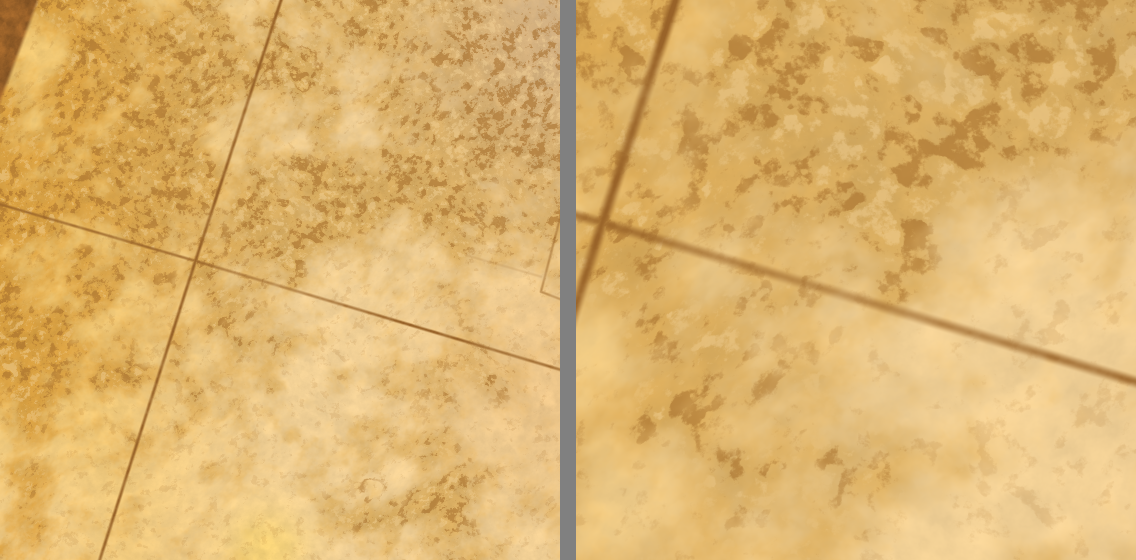
Left, the full canvas; right, a detail of the centre.
Reproduce this texture procedurally as a three.js fragment shader.

```glsl
varying vec2 vUv;

const vec3 CREAM = vec3(0.95, 0.82, 0.59);
const vec3 SUNLIT = vec3(0.95, 0.79, 0.46);
const vec3 HONEY = vec3(0.84, 0.67, 0.37);
const vec3 AMBER = vec3(0.84, 0.62, 0.25);
const vec3 HAZE = vec3(0.83, 0.70, 0.54);
const vec3 PEACH = vec3(0.91, 0.73, 0.49);
const vec3 GLOW = vec3(0.98, 0.83, 0.32);
const vec3 GROUT = vec3(0.60, 0.39, 0.16);
const vec3 PIT = vec3(0.65, 0.43, 0.17);
const vec3 BORDER = vec3(0.60, 0.38, 0.16);

vec2 hash2(vec2 cell) {
  vec3 h = fract(cell.xyx * vec3(0.1031, 0.1030, 0.0973));
  h += dot(h, h.yzx + 33.33);
  return fract((h.xx + h.yz) * h.zy);
}

// Smooth cellular noise: random cell values blended by distance
float cellNoise(vec2 p) {
  vec2 base = floor(p);
  vec2 sum = vec2(0.0);
  for (int i = 0; i < 9; i++) {
    vec2 cell = base + vec2(mod(float(i), 3.0), floor(float(i) / 3.0)) - 1.0;
    vec2 offset = cell + hash2(cell) - p;
    sum += exp(-5.0 * dot(offset, offset)) * vec2(hash2(cell + 57.0).x, 1.0);
  }
  return sum.x / sum.y;
}

float layeredNoise(vec2 p) {
  float sum = 0.0;
  float gain = 0.5;
  for (int i = 0; i < 5; i++) {
    sum += gain * cellNoise(p);
    p = mat2(1.6, 1.2, -1.2, 1.6) * p + 11.3;
    gain *= 0.58;
  }
  return sum / 1.112;
}

float blob(vec2 p, vec2 centre, float radius) {
  vec2 d = (p - centre) / radius;
  return exp(-dot(d, d));
}

// Soft line from a to b
float seam(vec2 p, vec2 a, vec2 b, float width) {
  vec2 ab = b - a;
  float t = clamp(dot(p - a, ab) / dot(ab, ab), 0.0, 1.0);
  return 1.0 - smoothstep(0.0, width, length(p - a - ab * t));
}

// Ragged broken ring
float crack(vec2 p, vec2 centre, float radius, float ragged) {
  float dist = abs(length(p - centre) - radius * (0.3 + 1.4 * ragged));
  return (1.0 - smoothstep(0.0, 0.007, dist)) * smoothstep(0.35, 0.6, ragged);
}

// Signed side of the line through a and b, positive to its right
float sideOf(vec2 p, vec2 a, vec2 b) {
  vec2 d = normalize(b - a);
  return dot(p - a, vec2(d.y, -d.x));
}

// Broad light and dark regions of the stone
float stainBias(vec2 p) {
  float bias = 0.14 * smoothstep(0.1, 0.75, p.y) - 0.08;
  bias += 0.17 * blob(p, vec2(0.02, 0.42), 0.17) + 0.11 * blob(p, vec2(0.40, 0.63), 0.11);
  bias += 0.12 * blob(p, vec2(0.84, 0.72), 0.18) + 0.12 * blob(p, vec2(0.73, 0.87), 0.07);
  bias += 0.17 * blob(p, vec2(0.76, 0.31), 0.09) + 0.14 * blob(p, vec2(0.80, 0.11), 0.06);
  bias -= 0.15 * blob(p, vec2(0.62, 0.38), 0.13) + 0.10 * blob(p, vec2(0.22, 0.10), 0.20);
  return bias - 0.10 * blob(p, vec2(0.55, 0.82), 0.13) - 0.10 * blob(p, vec2(0.72, 0.20), 0.07);
}

void main() {
  vec2 p = vUv;
  vec2 grain = mat2(0.85, -0.6, 0.53, 0.96) * (p + 0.008 * sin(p.yx * 19.0 + vec2(0.4, 2.1)));
  float mottle = 0.6 * layeredNoise(grain * 8.0 + 3.0) + 0.4 * layeredNoise(grain * 17.0 + 41.0);
  float fine = layeredNoise(grain * 48.0);
  float speck = layeredNoise(grain * 75.0 + 23.0);

  // Stone body
  float bias = stainBias(p);
  float stain = smoothstep(0.33, 0.67, mottle + bias + 0.18 * (fine - 0.5));
  float across = smoothstep(0.05, 0.55, p.x + 0.25 * (mottle - 0.5));
  vec3 pale = mix(SUNLIT, CREAM, max(across, 0.6 * blob(p, vec2(0.05, 0.03), 0.2)));
  vec3 color = mix(pale, mix(AMBER, HONEY, across), stain);
  color = mix(color, HAZE, 0.8 * blob(p, vec2(1.02, 0.94), 0.25));
  color = mix(color, PEACH, 0.45 * blob(p, vec2(1.0, 0.30), 0.22));
  color = mix(color, GLOW, 0.5 * blob(p, vec2(0.48, 0.02), 0.07) * (0.5 + mottle));
  color *= 1.0 + 0.14 * (fine - 0.5);

  // Clustered pits, pale chips and cracks
  float worn = smoothstep(0.46, 0.64, mottle + bias);
  float pits = smoothstep(0.60, 0.76, speck + 0.07 * worn) * (0.25 + 0.75 * worn);
  float chips = smoothstep(0.62, 0.78, 1.0 - speck + 0.05 * worn) * worn;
  float cracks = crack(p, vec2(0.528, 0.882), 0.036, fine) + crack(p, vec2(0.67, 0.125), 0.02, fine);
  color = mix(color, CREAM, 0.5 * chips);
  color = mix(color, PIT, clamp(0.6 * pits + 0.5 * cracks, 0.0, 0.75));

  // Tile joints, unevenly worn
  vec2 crossing = vec2(0.349, 0.534);
  vec2 corner = vec2(0.966, 0.479);
  float steep = max(seam(p, crossing, vec2(0.502, 1.0), 0.0052), seam(p, vec2(0.178, 0.0), crossing, 0.0052));
  float shallow = max(seam(p, vec2(0.0, 0.635), crossing, 0.0045), seam(p, crossing, vec2(1.0, 0.340), 0.0048));
  float inset = max(seam(p, corner, vec2(1.0, 0.61), 0.004), seam(p, corner, vec2(1.0, 0.466), 0.004));
  float faint = seam(p, vec2(0.833, 0.544), vec2(0.966, 0.506), 0.004);
  shallow *= 0.85 - 0.3 * blob(p, vec2(0.48, 0.495), 0.1) + 0.2 * blob(p, vec2(0.75, 0.415), 0.1);
  float joint = max(max(steep, shallow), max(inset * 0.5, faint * 0.18));
  color = mix(color, GROUT, clamp(joint * (0.65 + 0.6 * fine), 0.0, 1.0));

  // Dark floor edge
  float edge = sideOf(p, vec2(0.0, 0.818), vec2(0.068, 1.0));
  color = mix(BORDER * (0.75 + 0.5 * fine), color, smoothstep(-0.005, 0.005, edge));

  gl_FragColor = vec4(color, 1.0);
}
```
